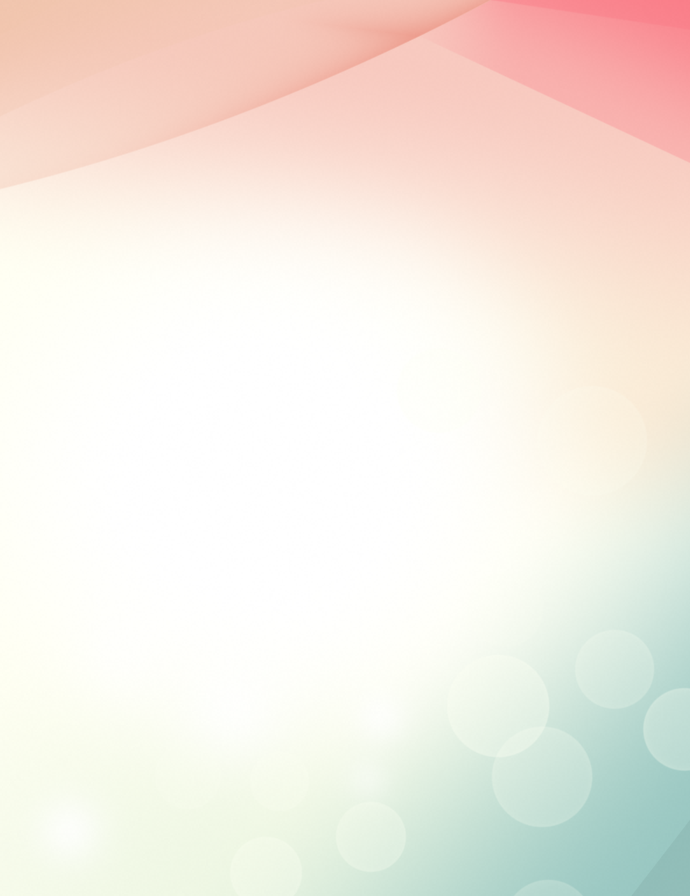
A Shadertoy shader for this background:

```glsl
#define IVORY vec3(1.0, 1.0, 0.95)
#define CREAM vec3(0.98, 0.92, 0.84)
#define BLUSH vec3(0.97, 0.79, 0.75)
#define PEACH vec3(0.94, 0.77, 0.67)
#define CORAL vec3(0.92, 0.57, 0.51)
#define ROSE vec3(0.98, 0.47, 0.52)
#define LEAF vec3(0.92, 0.96, 0.88)
#define TEAL vec3(0.60, 0.78, 0.76)
#define GLOW_CENTER vec2(0.38, 0.47)
#define GLOW_RADII vec2(0.55, 0.38)
#define GRAIN 0.006

// Discs: centre, radius, opacity, in units of canvas height
const vec4 DISCS[12] = vec4[12](
    vec4(0.556, 0.212, 0.057, 0.32), vec4(0.605, 0.133, 0.056, 0.22),
    vec4(0.686, 0.253, 0.044, 0.20), vec4(0.764, 0.186, 0.046, 0.28),
    vec4(0.661, 0.508, 0.061, 0.16), vec4(0.490, 0.564, 0.047, 0.25),
    vec4(0.414, 0.066, 0.039, 0.26), vec4(0.312, 0.128, 0.033, 0.20),
    vec4(0.210, 0.134, 0.037, 0.15), vec4(0.297, 0.026, 0.040, 0.28),
    vec4(0.612, -0.032, 0.050, 0.18), vec4(0.564, 0.320, 0.042, 0.10));

// Soft lights: centre, spread, strength
const vec4 LIGHTS[5] = vec4[5](
    vec4(0.425, 0.200, 0.028, 0.65), vec4(0.078, 0.073, 0.036, 0.75),
    vec4(0.260, 0.210, 0.055, 0.70), vec4(0.137, 0.270, 0.050, 0.45),
    vec4(0.410, 0.130, 0.025, 0.35));

float hash(vec2 p) {
    vec3 q = fract(vec3(p.xyx) * 0.1031);
    q += dot(q, q.yzx + 33.33);
    return fract((q.x + q.y) * q.z);
}

// Antialiased step across a signed distance
float edge(float d) {
    float w = 1.2 / iResolution.y;
    return smoothstep(-w, w, d);
}

vec3 backdrop(vec2 uv) {
    vec3 col = mix(IVORY, CREAM, smoothstep(0.55, 1.0, uv.x) * smoothstep(0.36, 0.55, uv.y));
    col = mix(col, BLUSH, smoothstep(0.62, 0.95, uv.y + 0.12 * (uv.x - 0.5)));
    col = mix(col, LEAF, 0.85 * (1.0 - smoothstep(0.0, 0.32, uv.y)) * smoothstep(-0.4, 0.4, uv.x));

    float glow = 1.0 - smoothstep(0.3, 1.0, length((uv - GLOW_CENTER) / GLOW_RADII));
    col = mix(col, vec3(1.0), glow);

    float diagonal = uv.x - 1.16 * uv.y - 0.5;
    col = mix(col, TEAL, smoothstep(-0.24, 0.45, diagonal));
    float wedge = edge(1.0 * (uv.x - 0.915) - uv.y);
    return mix(col, TEAL * 0.92, 0.6 * wedge);
}

vec3 ribbons(vec3 col, vec2 uv) {
    float x = uv.x;
    float sweep = uv.y - (0.789 + 0.188 * x + 0.153 * x * x);
    float fold = uv.y - (0.87 + 0.37 * x - 0.2 * x * x);
    float corner = uv.y - (0.968 - 0.361 * (x - 0.585));
    float tip = uv.y - (1.0 - 0.115 * (x - 0.712));
    float above = edge(sweep);

    // Rose sheet at the upper right
    float sheet = edge(corner) * (1.0 - above) * smoothstep(0.56, 0.76, x);
    float heat = smoothstep(0.0, 0.20, corner);
    col = mix(col, ROSE, sheet * (0.30 + 0.58 * heat));
    col = mix(col, ROSE, 0.4 * edge(tip) * (1.0 - above));

    // Peach veil, its fold and its shaded lower rim
    col = mix(col, PEACH, above * 0.22);
    col = mix(col, PEACH, edge(fold) * (0.25 + 0.45 * smoothstep(0.0, 0.10, fold)));
    float rim = exp(-max(sweep, 0.0) / 0.022) * (0.10 + 0.55 * smoothstep(0.1, 0.7, x));
    col = mix(col, CORAL, above * rim);
    float streak = exp(-abs(uv.y - 1.02 + 0.10 * x) / 0.018) * smoothstep(0.38, 0.62, x);
    col = mix(col, CORAL, above * 0.5 * streak);
    return mix(col, PEACH, 0.35 * edge(uv.y - 0.96 - 0.43 * x));
}

vec3 bokeh(vec3 col, vec2 p) {
    for (int i = 0; i < LIGHTS.length(); i++) {
        vec2 d = (p - LIGHTS[i].xy) / LIGHTS[i].z;
        col = mix(col, vec3(1.0), LIGHTS[i].w * exp(-dot(d, d)));
    }
    for (int i = 0; i < DISCS.length(); i++) {
        float d = DISCS[i].z - length(p - DISCS[i].xy);
        float rim = 0.35 * exp(-abs(d) / 0.003);
        col = mix(col, vec3(0.99, 1.0, 0.95), DISCS[i].w * edge(d) * (1.0 + rim));
    }
    return col;
}

void mainImage(out vec4 fragColor, in vec2 fragCoord) {
    vec2 uv = fragCoord / iResolution.xy;
    vec2 p = fragCoord / iResolution.y;
    vec3 col = bokeh(ribbons(backdrop(uv), uv), p);
    col += GRAIN * (hash(floor(p * 512.0)) - 0.5);
    fragColor = vec4(clamp(col, 0.0, 1.0), 1.0);
}
```
